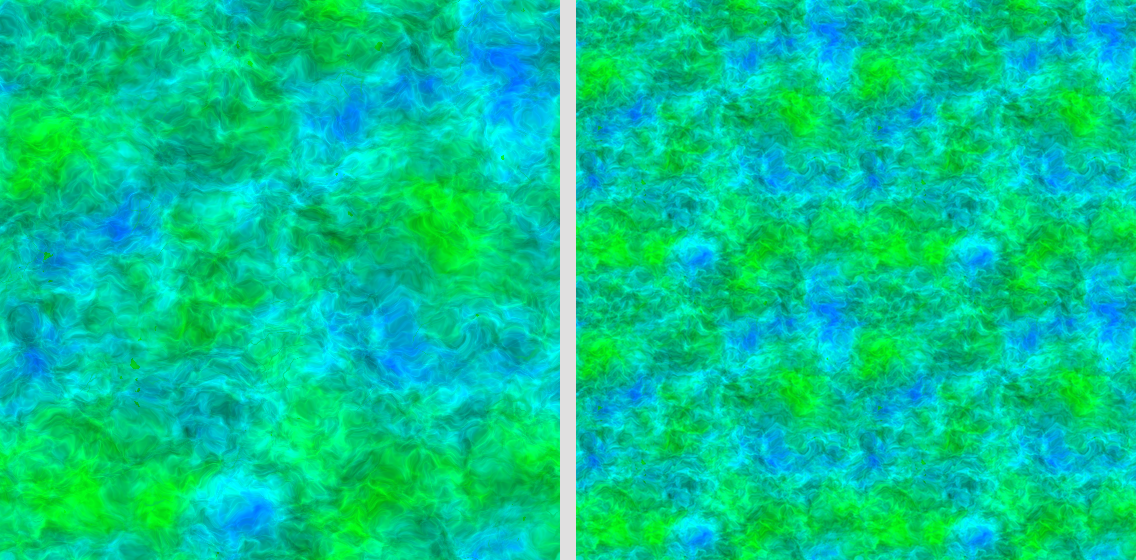
Left, the tile; right, the same tile 2 across and 2 down.
Reproduce this texture procedurally as a WebGL 2 fragment shader.

```glsl
#version 300 es
precision highp float;
// Seamless wispy clouds in green, cyan and blue, with fine veins and small moss flecks.

uniform vec2 u_resolution;
out vec4 fragColor;

// Integer hash giving a gradient in [-1, 1] for a lattice cell
vec2 gradientAt(ivec2 cell, int seed) {
    uvec3 v = uvec3(cell, seed) * 1664525u + 1013904223u;
    v.x += v.y * v.z;
    v.y += v.z * v.x;
    v.z += v.x * v.y;
    v ^= v >> 16u;
    v.x += v.y * v.z;
    v.y += v.z * v.x;
    return vec2(v.xy >> 8u) / 8388608.0 - 1.0;
}

// Gradient noise that wraps over the unit square
float noise(vec2 p, ivec2 cells, int seed) {
    vec2 x = fract(p) * vec2(cells);
    ivec2 i = ivec2(floor(x));
    vec2 f = fract(x);
    vec2 u = f * f * f * (f * (f * 6.0 - 15.0) + 10.0);
    ivec2 lo = i % cells;
    ivec2 hi = (i + 1) % cells;
    float a = dot(gradientAt(lo, seed), f);
    float b = dot(gradientAt(ivec2(hi.x, lo.y), seed), f - vec2(1, 0));
    float c = dot(gradientAt(ivec2(lo.x, hi.y), seed), f - vec2(0, 1));
    float d = dot(gradientAt(hi, seed), f - 1.0);
    return 1.2 * mix(mix(a, b, u.x), mix(c, d, u.x), u.y);
}

float fbm(vec2 p, ivec2 cells, int octaves, int seed) {
    float sum = 0.0, amplitude = 1.0;
    for (int k = 0; k < octaves; k++) {
        sum += amplitude * noise(p, cells, seed + k);
        cells *= 2;
        amplitude *= 0.56;
    }
    return sum;
}

vec2 warp(vec2 p, ivec2 cells, int octaves, int seed) {
    return vec2(fbm(p, cells, octaves, seed), fbm(p, cells, octaves, seed + 20));
}

// Thin folded filaments
float wisps(vec2 p, ivec2 cells, int seed) {
    float sum = 0.0, amplitude = 0.45;
    for (int k = 0; k < 4; k++) {
        float ridge = 1.0 - min(1.0, 3.5 * abs(noise(p, cells, seed + k)));
        sum += amplitude * ridge * ridge;
        cells *= 2;
        amplitude *= 0.75;
    }
    return sum;
}

void main() {
    vec2 p = gl_FragCoord.xy / u_resolution;

    // Two stages of swirl: broad folds, then small curls
    vec2 folded = p + 0.035 * warp(p, ivec2(6), 4, 100);
    vec2 curled = folded + 0.01 * warp(folded, ivec2(20, 24), 3, 150);

    // Cloud layers, partly drawn out sideways
    float broadHue = fbm(folded, ivec2(4), 5, 200);
    float broadLight = fbm(folded, ivec2(5, 6), 3, 220);
    float soft = fbm(curled, ivec2(16, 22), 5, 240);
    float streaks = fbm(p + 0.5 * (curled - p), ivec2(13, 40), 3, 260);
    float sideways = smoothstep(-0.05, 0.4, noise(p, ivec2(6, 7), 280));
    float detail = mix(soft, streaks, 0.6 * sideways);
    float fine = fbm(curled, ivec2(48, 64), 3, 290);
    float filaments = wisps(curled, ivec2(13, 17), 300) - 0.37;

    // Hue runs from green at 0 through cyan at 1 towards blue at 2
    float hue = 0.74 + 0.95 * broadHue + 0.26 * detail + 0.12 * fine - 0.12 * filaments;
    hue = clamp(hue, 0.12, 1.55);
    float light = 0.775 + 0.25 * broadLight + 0.19 * detail + 0.1 * fine
        + 0.27 * filaments * (1.0 - 0.5 * sideways) + 0.25 * (hue - 0.75) * (hue - 0.75);
    light = clamp(light, 0.38, 1.0);
    vec3 color = light * vec3(0.0, min(1.0, 2.0 - hue), min(1.0, hue));

    // Hairline veins, present only in scattered patches
    vec2 veinPoint = p + 0.016 * warp(p, ivec2(16), 4, 400);
    float vein = min(abs(noise(veinPoint, ivec2(8), 420)), abs(noise(veinPoint, ivec2(11), 421)));
    float veinPatch = smoothstep(0.15, 0.35, noise(p, ivec2(9), 430));
    color = mix(color, vec3(0.0, 0.76, 0.36), 0.55 * veinPatch * (1.0 - smoothstep(0.002, 0.012, vein)));

    // Moss flecks gathered in a few clusters
    float fleck = fbm(p + 0.5 * (curled - p), ivec2(38), 4, 500);
    float cluster = smoothstep(0.05, 0.5, noise(p, ivec2(6), 520));
    float moss = smoothstep(0.0, 0.1, fleck - 0.92 + 0.42 * cluster);
    color = mix(color, vec3(0.0, 0.95 * light, 0.04), 0.8 * moss);

    fragColor = vec4(color, 1.0);
}
```
